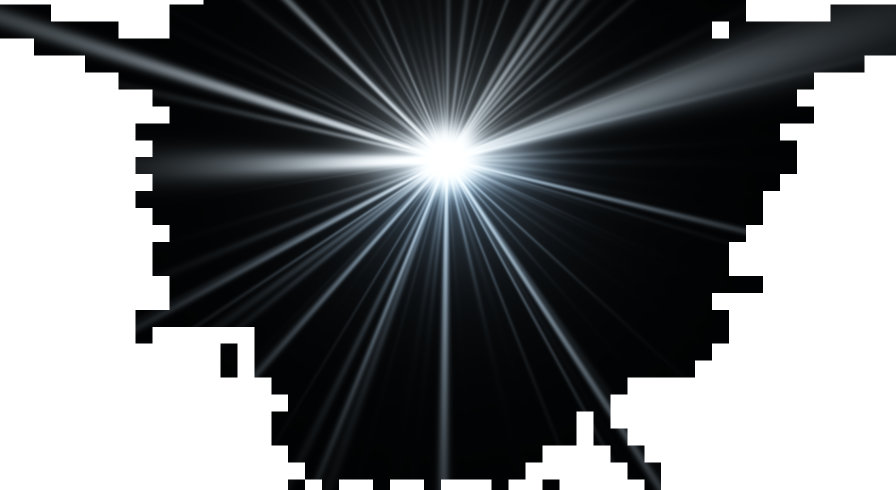
A Shadertoy shader for this background:

```glsl
const vec2  BURST = vec2(0.912, 0.674);      // centre of the light, in canvas heights
const float CELL = 0.0346;                   // side of one outline block
const float ROW_SHIFT = 0.0095;              // visible part of the top row
const float RIGHT_END = 52.86;               // canvas width in blocks
const float LOOSE_CHANCE = 0.07;
const int   FINE_RAYS = 84;
const float EXPOSURE = 1.6;
const vec3  PAPER = vec3(1.0);
const vec3  NIGHT = vec3(0.004, 0.008, 0.011);
const vec3  SILVER = vec3(0.88, 0.97, 1.03);
const vec3  ICE_BLUE = vec3(0.62, 0.86, 1.10);

// Main beams: angle in degrees, spread, reach, strength
const int BEAMS = 11;
const vec4 BEAM[BEAMS] = vec4[](
    vec4(162.3, 0.018, 0.42, 1.6), vec4(17.5, 0.075, 0.36, 1.3),
    vec4(181.5, 0.060, 0.16, 3.8), vec4(135.0, 0.012, 0.28, 1.4),
    vec4(269.4, 0.014, 0.34, 1.1), vec4(303.0, 0.009, 0.36, 1.2),
    vec4(346.5, 0.008, 0.28, 1.1), vec4(56.0, 0.014, 0.25, 1.1),
    vec4(208.5, 0.009, 0.26, 1.1), vec4(228.5, 0.009, 0.25, 0.9),
    vec4(248.0, 0.010, 0.25, 0.9));

float hash(float n) {
    n = fract(n * 0.1031);
    n *= n + 33.33;
    n *= n + n;
    return fract(n);
}

float hash(vec2 cell) {
    vec3 v = fract(vec3(cell.xyx) * 0.1031);
    v += dot(v, v.yzx + 33.33);
    return fract((v.x + v.y) * v.z);
}

bool between(float x, float low, float high) { return x > low && x < high; }

// Column jitter of -1, 0 or 1 blocks
float jitter(float n) { return floor((hash(n) - 0.5) * 1.8 + 0.5); }

// Stepped dark silhouette: 1 inside, 0 on the paper
float silhouette(vec2 p) {
    float row = floor((1.0 - p.y - ROW_SHIFT) / CELL) + 1.0;
    float col = floor(p.x / CELL) + 0.5;

    // Body sides, falling in steps
    float left = 9.0 + step(16.5, row) + 5.0 * step(19.5, row)
               + step(23.5, row) + step(26.5, row);
    float right = 47.5 - 2.5 * step(10.5, row) - 2.0 * step(14.5, row)
                - step(17.5, row) - step(21.5, row) - 4.0 * step(22.5, row)
                - 3.0 * step(24.5, row) - 2.0 * step(26.5, row);
    if (row < 2.5) {
        left = row < 0.5 ? 12.0 : 10.0;
        right = 44.0;
    } else if (row < 24.5) {
        left += jitter(row + 11.0);
        right += jitter(row + 71.0);
    }
    float speck = hash(vec2(col, row));
    bool inside = between(col, left, right);
    if (row > 27.5) inside = inside && speck < (row < 28.5 ? 0.85 : 0.3);
    if (row == 2.0 && col == 42.5) inside = false;

    // Tapering wings along the two upper beams
    float fromRight = RIGHT_END - col;
    bool leftWing = col < 12.0 && between(row, 0.4 + 0.22 * col, 2.1 + 0.4 * col);
    bool rightWing = fromRight < 9.0
                  && between(row, 0.4 + 0.16 * fromRight, 3.2 + 0.4 * fromRight);

    // Side spur, diagonal leg and loose blocks
    bool spur = (row == 19.0 && between(col, 8.0, 13.0)) || (row == 20.0 && col == 8.5);
    bool leg = row > 24.5 && abs(col - 35.5 - 0.75 * (row - 25.0)) < 0.95;
    bool loose = row > 14.5 && speck < LOOSE_CHANCE
              && between(col, left - 2.0, right + 2.0) && !between(col, left, right);
    return float(inside || leftWing || rightWing || spur || leg || loose);
}

// One streak leaving the centre: a soft wedge that fades with distance
float streak(vec2 q, float angle, float spread, float reach) {
    vec2 dir = vec2(cos(angle), sin(angle));
    float along = dot(q, dir);
    float across = dot(q, vec2(-dir.y, dir.x)) / (0.002 + spread * max(along, 0.0));
    return step(0.0, along) * exp(-across * across - along / reach);
}

vec3 burst(vec2 q) {
    float r = length(q);
    float light = 3.2 * exp(-r * r / 0.0022) + 0.65 * exp(-r / 0.10);
    light += 0.9 * exp(-dot(q * q, vec2(60.0, 500.0)));
    for (int i = 0; i < BEAMS; i++) {
        vec4 b = BEAM[i];
        light += b.w * streak(q, radians(b.x), b.y, b.z);
    }
    for (int i = 0; i < FINE_RAYS; i++) {
        float n = float(i);
        float angle = 6.28319 * (n + hash(n + 5.0)) / float(FINE_RAYS);
        float spread = mix(0.003, 0.014, hash(n + 131.0));
        float reach = mix(0.07, 0.25, pow(hash(n + 257.0), 2.0));
        light += mix(0.2, 0.9, hash(n + 389.0)) * streak(q, angle, spread, reach);
    }
    float cool = smoothstep(0.05, -0.10, q.y - 0.3 * q.x) * exp(-r / 0.35);
    vec3 tint = mix(SILVER, ICE_BLUE, cool);
    return NIGHT + 1.0 - exp(-EXPOSURE * light * tint);
}

void mainImage(out vec4 fragColor, in vec2 fragCoord) {
    // Four samples smooth the block edges
    float cover = 0.0;
    for (int i = 0; i < 4; i++) {
        vec2 offset = vec2(i % 2, i / 2) * 0.5 - 0.25;
        cover += 0.25 * silhouette((fragCoord + offset) / iResolution.y);
    }
    vec3 color = mix(PAPER, burst(fragCoord / iResolution.y - BURST), cover);
    fragColor = vec4(clamp(color, 0.0, 1.0), 1.0);
}
```
